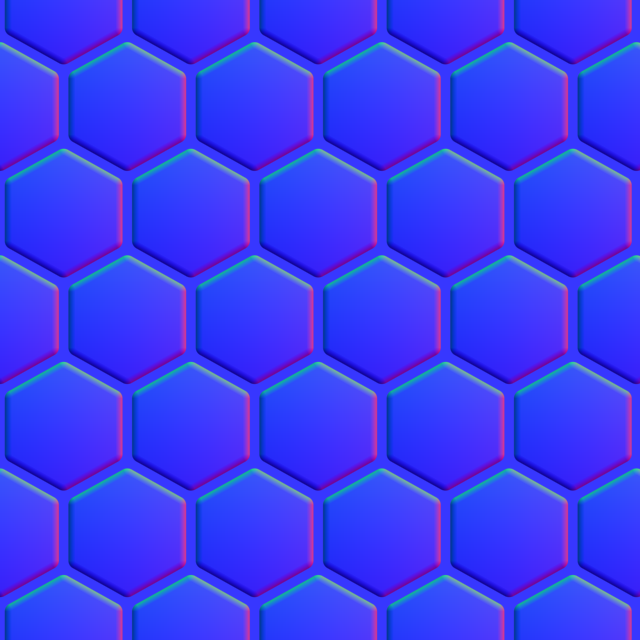
Write a three.js fragment shader that draws this texture map.

```glsl
// Normal map of domed hexagonal tiles with rounded, bevelled rims on a flat joint.
// A rounded hexagon distance field on a staggered lattice gives the slopes, which
// are packed into colour as a unit normal and converted to linear light.
varying vec2 vUv;

const vec2 PITCH = vec2(0.1989, 0.1665);  // column and row spacing on the canvas
const float APOTHEM = 0.462;              // tile half width, in column spacings
const float CORNER = 0.07;                // corner radius
const float BEVEL = 0.055;                // width of the rounded rim
const float RIM_TILT = 0.9;               // sideways normal at the outer edge
const float DOME_TILT = 0.45;             // sideways normal per unit from the centre
const float EDGE_SOFT = 0.007;            // half width of edge smoothing
const float GAMMA = 2.2;
const float ROW_RATIO = 0.8660254;        // row to column spacing of a regular lattice

// Signed distance to a rounded hexagon with upright sides
float hexagonDistance(vec2 p) {
  const vec2 fold = vec2(-0.8660254, 0.5);
  float core = APOTHEM - CORNER;
  float halfSide = core * 0.5773503;
  p = abs(p.yx);
  p -= 2.0 * min(dot(fold, p), 0.0) * fold;
  p -= vec2(clamp(p.x, -halfSide, halfSide), core);
  return length(p) * sign(p.y) - CORNER;
}

// Outward direction of the distance field
vec2 outwardDirection(vec2 p) {
  const vec2 e = vec2(0.002, 0.0);
  vec2 g = vec2(hexagonDistance(p + e.xy) - hexagonDistance(p - e.xy),
                hexagonDistance(p + e.yx) - hexagonDistance(p - e.yx));
  return g / max(length(g), 1e-5);
}

// Offset from the nearest tile centre, from two interleaved grids
vec2 tileOffset(vec2 p) {
  vec2 cell = vec2(1.0, 2.0 * ROW_RATIO);
  vec2 a = mod(p - vec2(0.0, ROW_RATIO), cell) - 0.5 * cell;
  vec2 b = mod(p - vec2(0.5, 0.0), cell) - 0.5 * cell;
  return dot(a, a) < dot(b, b) ? a : b;
}

// Pack a normal, given its sideways part, as linear colour
vec3 normalColour(vec2 tilt) {
  tilt *= min(1.0, 0.98 / max(length(tilt), 1e-5));
  vec3 n = vec3(tilt, sqrt(1.0 - dot(tilt, tilt)));
  return pow(0.5 * n + 0.5, vec3(GAMMA));
}

void main() {
  // Lattice space, anchored at the top left
  vec2 p = (vUv - vec2(0.0, 1.0)) / PITCH * vec2(1.0, ROW_RATIO);
  vec2 q = tileOffset(p);
  float d = hexagonDistance(q);

  // Shallow dome plus a quarter-round rim
  float rim = clamp(1.0 + d / BEVEL, 0.0, 1.0);
  vec2 dome = q * DOME_TILT * (1.0 - rim);
  vec2 tilt = dome + outwardDirection(q) * rim * RIM_TILT;

  // Flat joint between tiles
  float tile = 1.0 - smoothstep(-EDGE_SOFT, EDGE_SOFT, d);
  gl_FragColor = vec4(mix(normalColour(vec2(0.0)), normalColour(tilt), tile), 1.0);
}
```
